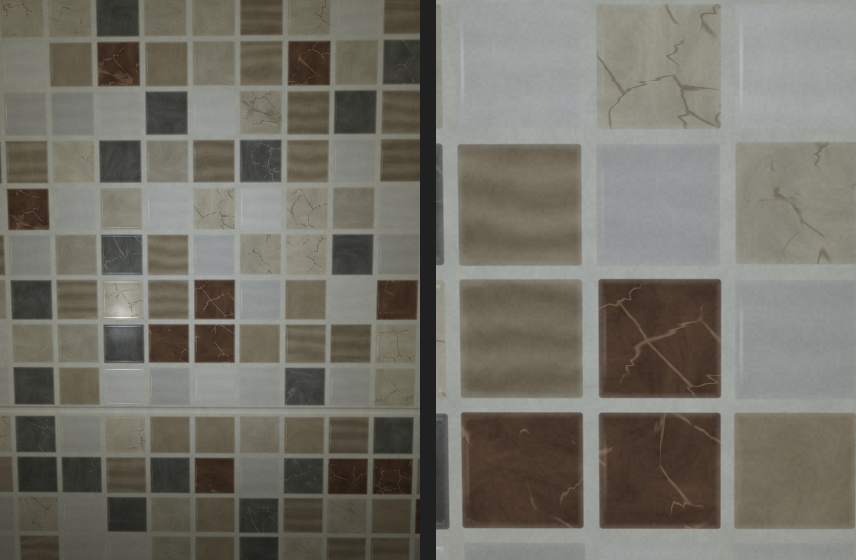
Left, the full canvas; right, a detail of the centre.
A Shadertoy shader for this pattern:

```glsl
// Wall of small glazed stone and glass mosaic tiles, seen at a slight angle under soft light.
// Perspective-corrected cells pick a stone type by hash; layered sines give mottling
// and bands, cellular borders give veins, and a dim reflection falls over the glaze.

const float FIRST_JOINT = 0.069;              // top joint, in canvas heights from the top
const float ROW_PITCH = 0.0902;               // row height at the first joint
const float ROW_SHRINK = 0.00098;             // loss of pitch per row going down
const vec2 COLUMN_PITCH = vec2(0.0858, 0.0781); // at top, at bottom
const vec2 COLUMN_AXIS = vec2(0.3385, 0.3450);  // straight joint, top and bottom
const float LEDGE_Y = 0.728;
const float LEDGE_GAP = 0.0117;
const float TILE_HALF = 0.446;                // of one cell
const float CORNER = 0.025;
const vec3 GROUT = vec3(0.62, 0.63, 0.61);
const vec3 GLASS = vec3(0.585, 0.595, 0.59);
const vec3 CREAM = vec3(0.535, 0.525, 0.475);
const vec3 TRAVERTINE = vec3(0.435, 0.405, 0.345);
const vec3 SLATE = vec3(0.275, 0.28, 0.27);
const vec3 BROWN = vec3(0.285, 0.215, 0.17);
const vec2 LIGHT_POS = vec2(0.36, 0.54);
const vec2 GLARE_POS = vec2(0.218, 0.435);

float hash(vec2 p) {
    vec3 a = fract(p.xyx * vec3(0.1031, 0.1030, 0.0973));
    a += dot(a, a.yzx + 33.33);
    return fract((a.x + a.y) * a.z);
}

vec2 hash2(vec2 p) { return vec2(hash(p), hash(p + 71.7)); }

// Warped layered sines, roughly -1 to 1
float mottle(vec2 p) {
    float sum = 0.0, amp = 0.5;
    for (int i = 0; i < 5; i++) {
        p = mat2(0.8, 0.6, -0.6, 0.8) * p * 1.75 + 1.3;
        p += 0.9 * sin(p.yx * 0.8);
        sum += amp * sin(p.x) * cos(p.y);
        amp *= 0.72;
    }
    return sum;
}

// Gap between the two nearest cell points: zero on a border
float cellBorder(vec2 p) {
    vec2 base = floor(p);
    float near1 = 9.0, near2 = 9.0;
    for (int y = -1; y <= 1; y++)
    for (int x = -1; x <= 1; x++) {
        vec2 c = base + vec2(x, y);
        float d = length(c + hash2(c) - p);
        near2 = min(near2, max(near1, d));
        near1 = min(near1, d);
    }
    return near2 - near1;
}

float roundedBox(vec2 p, float halfSize, float r) {
    vec2 d = abs(p) - halfSize + r;
    return length(max(d, 0.0)) + min(max(d.x, d.y), 0.0) - r;
}

// Wall position to cell coordinates; x is the column, y the row counted down
vec2 wallCells(vec2 uv) {
    float down = 1.0 - uv.y;
    float column = (uv.x - mix(COLUMN_AXIS.x, COLUMN_AXIS.y, down))
                 / mix(COLUMN_PITCH.x, COLUMN_PITCH.y, down);
    float y = down + 0.009 * (uv.x - 0.375) * (1.0 - 1.9 * down);
    y -= FIRST_JOINT + clamp(y - LEDGE_Y, 0.0, LEDGE_GAP);
    float root = sqrt(ROW_PITCH * ROW_PITCH - 4.0 * ROW_SHRINK * y);
    return vec2(column, (ROW_PITCH - root) / (2.0 * ROW_SHRINK));
}

vec3 stone(vec2 q, vec2 id) {
    float kind = hash(id + 19.0), tone = hash(id + 53.0) - 0.5;
    vec2 p = q + 9.0 * hash2(id + 31.0);
    float m = mottle(p * 3.5);
    float warp = mottle(p * 1.7);
    float vein = smoothstep(0.07, 0.0, cellBorder(p * 2.2 + 0.25 * warp))
               * smoothstep(0.0, 0.5, warp + 0.15);
    float bands = sin(q.y * 19.0 + 2.2 * mottle(p * vec2(0.5, 1.6)) + tone * 6.0);
    vec3 c;
    if (kind < 0.21) c = GLASS + 0.010 * m + 0.008 * bands;
    else if (kind < 0.46) c = CREAM + 0.035 * m - vec3(0.10, 0.11, 0.12) * vein * step(0.0, tone);
    else if (kind < 0.70) c = TRAVERTINE + 0.025 * m + 0.035 * bands * step(tone, 0.2);
    else if (kind < 0.89) c = SLATE + 0.045 * m + 0.10 * vein * step(0.1, tone);
    else c = BROWN + vec3(0.05, 0.04, 0.03) * m + vec3(0.16, 0.14, 0.11) * vein;
    return c * (1.0 + 0.16 * tone);
}

void mainImage(out vec4 fragColor, in vec2 fragCoord) {
    vec2 uv = fragCoord / iResolution.y;
    vec2 cell = wallCells(uv), id = floor(cell);
    vec2 q = cell - id - 0.5;
    float aa = 1.0 / (iResolution.y * COLUMN_PITCH.y);
    float d = roundedBox(q + 0.014 * (hash2(id) - 0.5), TILE_HALF, CORNER);
    float tile = smoothstep(aa, -aa, d);

    // Stone with a paler glazed rim, set in grout
    vec3 glazed = mix(stone(q, id), GROUT, 0.28 * smoothstep(-0.055, 0.0, d));
    float rim = smoothstep(0.022, 0.0, abs(d + 0.045));
    float leftRim = rim * smoothstep(-0.34, -0.39, q.x) * smoothstep(0.4, 0.1, abs(q.y));
    glazed += 0.09 * leftRim * hash(id + 5.0);
    vec3 col = mix(GROUT + 0.02 * mottle(uv * 60.0), glazed, tile);

    // Ledge: shaded upper lip and bright edge
    float ledge = 1.0 - uv.y - LEDGE_Y - 0.004 * (uv.x - 0.375);
    col *= 1.0 - 0.16 * smoothstep(0.003, 0.0, abs(ledge));
    col += 0.05 * smoothstep(0.005, 0.0, abs(ledge - 0.008));

    // Lamp glow, cool in the middle and warm at the sides
    vec2 away = uv - LIGHT_POS;
    float glow = exp(-dot(away * away, vec2(6.0, 3.8)));
    float light = (0.60 + 0.43 * glow) * mix(0.74, 1.0, smoothstep(0.0, 0.32, uv.y));
    col *= light * mix(vec3(1.04, 1.0, 0.88), vec3(0.99, 1.0, 1.01), glow);

    // Broken reflection and glints along the glazed rims
    vec2 g = (uv - GLARE_POS) / vec2(0.026, 0.055);
    float glare = exp(-dot(g, g)) * (0.75 + 0.25 * sin(uv.y * 160.0 + mottle(uv * 30.0)));
    float glints = rim * smoothstep(0.36, 0.40, abs(q.y)) * exp(-pow(g.x * 0.7, 2.0) - g.y * g.y * 0.12);
    col += tile * (0.24 * glare + 0.28 * glints) * vec3(0.92, 0.97, 1.08);

    col += 0.018 * (hash(floor(uv * 512.0)) - 0.5);
    fragColor = vec4(clamp(col, 0.0, 1.0), 1.0);
}
```
